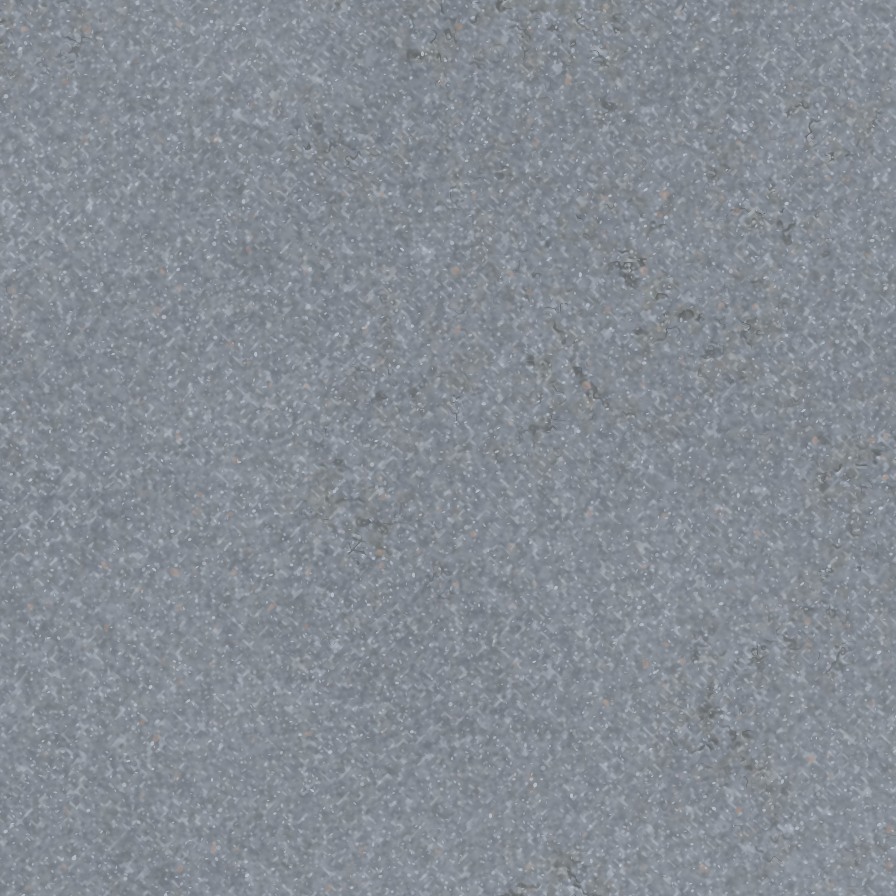
A WebGL 1 fragment shader for this texture:

```glsl
precision highp float;
// Weathered blue-grey stone with fine grain, pale flecks, tan chips and worn cracks.

uniform vec2 u_resolution;

#define STONE vec3(0.512, 0.540, 0.574)
#define FLECK vec3(0.76, 0.79, 0.83)
#define CHIP vec3(0.65, 0.59, 0.57)
#define CRACK vec3(0.33, 0.34, 0.34)
#define OLIVE vec3(0.50, 0.515, 0.51)
#define GRAIN_SCALE 235.0
#define GRAIN_CONTRAST 0.088
#define MOTTLE_CONTRAST 0.055
#define SPARKLE 0.10
#define FLECK_CELLS 165.0
#define CHIP_CELLS 48.0
#define CRACK_SCALE 78.0

float hash(vec2 p) {
  return fract(sin(dot(p, vec2(127.1, 311.7))) * 43758.5453);
}

vec2 hash2(vec2 p) {
  return vec2(hash(p), hash(p + 37.3));
}

float noise(vec2 p) {
  vec2 i = floor(p);
  vec2 f = fract(p);
  f = f * f * (3.0 - 2.0 * f);
  float low = mix(hash(i), hash(i + vec2(1.0, 0.0)), f.x);
  float high = mix(hash(i + vec2(0.0, 1.0)), hash(i + vec2(1.0, 1.0)), f.x);
  return mix(low, high, f.y);
}

vec2 turn(vec2 p, float angle) {
  float c = cos(angle);
  float s = sin(angle);
  return vec2(c * p.x - s * p.y, s * p.x + c * p.y);
}

float fbm(vec2 p) {
  float sum = 0.0;
  float weight = 0.5;
  for (int i = 0; i < 4; i++) {
    sum += weight * noise(p);
    p = turn(p, 0.64) * 2.03 + 17.7;
    weight *= 0.5;
  }
  return sum / 0.9375;
}

// Scattered soft ellipses, at most one in each cell: x = coverage, y = random value.
vec2 scatter(vec2 p, float cells, float density, float minSize, float maxSize, float seed) {
  vec2 q = p * cells;
  vec2 id = floor(q) + seed;
  vec2 center = mix(vec2(0.3), vec2(0.7), hash2(id));
  vec2 d = turn(fract(q) - center, 6.2832 * hash(id + 5.1));
  d.y *= mix(1.0, 2.2, hash(id + 9.4));
  float size = mix(minSize, maxSize, hash(id + 13.8));
  float soft = max(0.07, 0.7 * cells / u_resolution.y);
  float cover = 1.0 - smoothstep(size - soft, size + soft, length(d));
  return vec2(cover * step(hash(id + 21.6), density), hash(id + 29.2));
}

// Short, ragged lines along the middle level of a warped noise.
float crackLines(vec2 p) {
  vec2 warp = vec2(noise(p * 170.0), noise(p * 170.0 + 31.0)) - 0.5;
  vec2 q = turn(p, 0.3) * vec2(0.75, 1.2) * CRACK_SCALE + warp * 1.1;
  float ridge = abs(noise(q) - 0.5);
  float broken = smoothstep(0.4, 0.75, noise(turn(p, 1.1) * 95.0 + 70.0));
  return (1.0 - smoothstep(0.02, 0.17, ridge)) * broken;
}

void main() {
  vec2 p = gl_FragCoord.xy / u_resolution.y;

  // Worn zones hold most cracks and chips.
  float worn = smoothstep(0.42, 0.7, fbm(p * 5.0 + 3.0));
  worn *= smoothstep(0.35, 0.7, fbm(turn(p, 0.8) * 20.0 + 8.0));

  // Broad mottling and fine grain, on turned lattices.
  float mottle = fbm(p * 4.0 + 40.0) - 0.5;
  mottle += 0.7 * (fbm(turn(p, 0.4) * vec2(36.0, 48.0)) - 0.5);
  float grain = noise(turn(p, 0.5) * GRAIN_SCALE) - 0.5;
  grain += 0.6 * (noise(turn(p, 1.2) * GRAIN_SCALE * 0.55 + 60.0) - 0.5);
  vec3 color = STONE + mottle * MOTTLE_CONTRAST + grain * GRAIN_CONTRAST;

  // Faint warm stains.
  float stain = smoothstep(0.4, 0.75, noise(turn(p, 0.9) * 75.0 + 90.0));
  vec3 stainColor = OLIVE + grain * GRAIN_CONTRAST;
  color = mix(color, stainColor, stain * (0.22 + 0.4 * worn));

  // Irregular pale crystals within the grain.
  float crystal = noise(turn(p, 0.75) * GRAIN_SCALE * 0.95 + 120.0);
  color += SPARKLE * smoothstep(0.58, 0.95, crystal);

  // Cracks with a pale rim just below.
  float crack = crackLines(p);
  float rim = crackLines(p + vec2(0.001, 0.003)) * (1.0 - crack);
  color += 0.07 * rim * worn;
  color = mix(color, CRACK, crack * (0.06 + 0.6 * worn));

  // Tan and pink chips.
  vec2 chip = scatter(p, CHIP_CELLS, 0.16 + 0.3 * worn, 0.12, 0.27, 2.0);
  vec3 chipColor = CHIP + vec3(0.03, 0.0, -0.03) * (chip.y - 0.5) + grain * 0.08;
  color = mix(color, chipColor, chip.x * mix(0.12, 0.65, chip.y * chip.y));

  // Two layers of pale flecks, few of them bright.
  vec2 fine = scatter(turn(p, 0.35), FLECK_CELLS, 0.5, 0.18, 0.36, 300.0);
  vec2 coarse = scatter(turn(p, 0.95), FLECK_CELLS * 0.7, 0.2, 0.14, 0.32, 700.0);
  color = mix(color, FLECK, fine.x * mix(0.06, 0.75, pow(fine.y, 3.5)));
  color = mix(color, FLECK, coarse.x * mix(0.06, 0.85, pow(coarse.y, 4.0)));

  gl_FragColor = vec4(color, 1.0);
}
```
